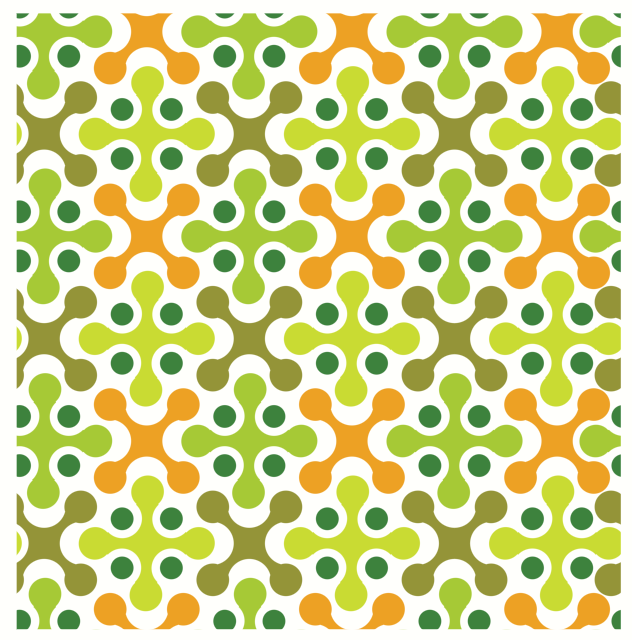
Write a WebGL 2 fragment shader that draws this pattern.

```glsl
#version 300 es
precision highp float;
// Interlocking ball-ended crosses, upright and diagonal, with dots, in a white margin.

uniform vec2 u_resolution;
out vec4 outColor;

const vec3 WHITE = vec3(1.0, 1.0, 0.99);
const vec3 GREEN = vec3(0.65, 0.79, 0.21);
const vec3 LIME = vec3(0.79, 0.86, 0.20);
const vec3 ORANGE = vec3(0.93, 0.63, 0.14);
const vec3 OLIVE = vec3(0.58, 0.58, 0.22);
const vec3 DARK_GREEN = vec3(0.24, 0.51, 0.24);

// Layout in canvas heights, measured from the top left
const vec2 FIRST_CENTER = vec2(0.0690, 0.0495);
const vec2 PITCH = vec2(0.1603, 0.1599);

// Sizes in cells
const vec2 FRAME_MIN = vec2(-0.268, -0.179);
const vec2 FRAME_MAX = vec2(5.621, 5.839);
const float BALL_REACH = 0.504;
const float BALL_RADIUS = 0.159;
const float ARM_HALF = 0.108;
const float DOT_OFFSET = 0.240;
const float DOT_RADIUS = 0.111;
const float PLUS_CARVE = 0.1895;
const float X_OFFSET = 0.257;
const float X_CARVE = 0.2114;
const float SHEAR = 0.016;
const float EDGE_SHIFT = 0.119;

float circle(vec2 p, float radius) {
  return length(p) - radius;
}

float box(vec2 p, vec2 halfSize) {
  vec2 d = abs(p) - halfSize;
  return length(max(d, 0.0)) + min(max(d.x, d.y), 0.0);
}

vec2 rotate45(vec2 p) {
  return vec2(p.x + p.y, p.y - p.x) * 0.70711;
}

// Four arms, hollowed by circles between them and ended with balls
float ballCross(vec2 p, float carveOffset, float carveRadius) {
  p = abs(p);
  if (p.y > p.x) p = p.yx;
  float arms = box(p, vec2(BALL_REACH, ARM_HALF));
  float body = max(arms, -circle(p - carveOffset, carveRadius));
  return min(body, circle(p - vec2(BALL_REACH, 0.0), BALL_RADIUS));
}

float coverage(float dist, float pixel) {
  return 1.0 - smoothstep(-0.75 * pixel, 0.75 * pixel, dist);
}

// Outer columns sit slightly closer to the pattern
float columnShift(float column) {
  return EDGE_SHIFT * (step(column, -0.5) - step(5.5, column));
}

vec3 drawCell(vec3 color, vec2 p, vec2 cell, float pixel) {
  vec2 parity = mod(cell, 2.0);
  if (parity.x == parity.y) {
    vec2 leaning = vec2(p.x + SHEAR * p.y, p.y);
    float plus = ballCross(leaning, DOT_OFFSET, PLUS_CARVE);
    float dots = circle(abs(p) - DOT_OFFSET, DOT_RADIUS);
    color = mix(color, mix(GREEN, LIME, parity.x), coverage(plus, pixel));
    return mix(color, DARK_GREEN, coverage(dots, pixel));
  }
  float diagonal = ballCross(rotate45(p), X_OFFSET, X_CARVE);
  return mix(color, mix(OLIVE, ORANGE, parity.x), coverage(diagonal, pixel));
}

void main() {
  vec2 p = gl_FragCoord.xy / u_resolution.y;
  p.y = 1.0 - p.y;
  vec2 grid = (p - FIRST_CENTER) / PITCH;
  float pixel = 1.0 / (u_resolution.y * PITCH.y);

  // Shapes reach into neighbouring cells
  vec3 color = WHITE;
  vec2 home = floor(grid + 0.5);
  for (int j = -1; j <= 1; j++) {
    for (int i = -1; i <= 1; i++) {
      vec2 cell = home + vec2(i, j);
      vec2 center = cell + vec2(columnShift(cell.x), 0.0);
      color = drawCell(color, grid - center, cell, pixel);
    }
  }

  // White margin
  vec2 frameCenter = 0.5 * (FRAME_MIN + FRAME_MAX);
  float frame = box(grid - frameCenter, 0.5 * (FRAME_MAX - FRAME_MIN));
  outColor = vec4(mix(WHITE, color, coverage(frame, pixel)), 1.0);
}
```
